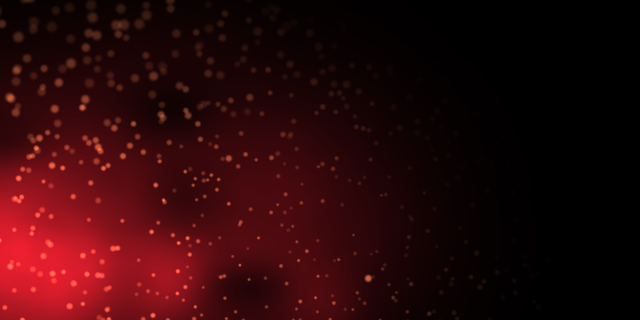
Write a Shadertoy shader that draws this background.

```glsl
// Red smoke glowing from the lower left, fading to black on the right,
// with drifting amber embers. Smoke is a sum of soft blobs shaped by noise;
// embers are jittered grid points whose size and light vary with place.

#define SMOKE_COLOR vec3(1.0, 0.13, 0.20)
#define EMBER_COLOR vec3(1.0, 0.58, 0.34)
#define SMOKE_SCALE 4.2
#define EMBER_CELL 0.056
#define EMBER_LAYERS 2
#define EMBER_DENSITY 0.46
#define EMBER_LIGHT 0.57

float hash(vec2 p) {
    vec3 q = fract(p.xyx * 0.1031);
    q += dot(q, q.yzx + 33.33);
    return fract((q.x + q.y) * q.z);
}

float noise(vec2 p) {
    vec2 i = floor(p), f = fract(p);
    f = f * f * (3.0 - 2.0 * f);
    return mix(mix(hash(i), hash(i + vec2(1, 0)), f.x),
               mix(hash(i + vec2(0, 1)), hash(i + vec2(1, 1)), f.x), f.y);
}

float fbm(vec2 p) {
    float sum = 0.0, gain = 0.53;
    for (int i = 0; i < 4; i++) {
        sum += gain * noise(p);
        p = p * 2.03 + 17.1;
        gain *= 0.5;
    }
    return sum;
}

// Gaussian blob with separate horizontal and vertical radii
float blob(vec2 p, vec2 center, vec2 radius) {
    vec2 d = (p - center) / radius;
    return exp(-dot(d, d));
}

float smoke(vec2 p) {
    // Broad light
    float glow = 0.54 * blob(p, vec2(0.06, 0.20), vec2(0.50, 0.43));
    glow += 0.25 * blob(p, vec2(0.86, 0.28), vec2(0.42, 0.42));
    glow += 0.06 * blob(p, vec2(0.42, 0.76), vec2(0.38, 0.26));

    // Hot cores
    glow += 0.34 * blob(p, vec2(0.24, 0.17), vec2(0.13));
    glow += 0.18 * blob(p, vec2(0.00, 0.31), vec2(0.18));
    glow += 0.27 * blob(p, vec2(0.53, 0.13), vec2(0.12, 0.14));
    glow += 0.26 * blob(p, vec2(0.03, 0.04), vec2(0.20));
    glow += 0.12 * blob(p, vec2(1.00, 0.04), vec2(0.14));

    // Dark hollows
    glow *= 1.0 - 0.60 * blob(p, vec2(0.53, 0.66), vec2(0.14, 0.10));
    glow *= 1.0 - 0.40 * blob(p, vec2(0.57, 0.38), vec2(0.12, 0.13));
    glow *= 1.0 - 0.48 * blob(p, vec2(0.78, 0.10), vec2(0.13, 0.07));
    glow *= 1.0 - 0.45 * blob(p, vec2(0.00, 0.57), vec2(0.14, 0.09));

    return min(glow * mix(0.80, 1.20, fbm(p * SMOKE_SCALE)), 0.94);
}

// Soft disc, never sharper than a pixel
float disc(vec2 p, vec2 center, float radius) {
    float pixel = 1.0 / iResolution.y;
    return 1.0 - smoothstep(radius * 0.35, radius * 1.15 + pixel, length(p - center));
}

float emberRadius(vec2 p) {
    return 0.0045 + 0.0090 * smoothstep(0.35, 0.95, p.y)
         + 0.0030 * smoothstep(0.20, 0.65, abs(p.x - 0.92));
}

float emberLight(vec2 p) {
    float fade = 1.0 - smoothstep(0.60, 1.90, p.x + 0.5 * p.y);
    float ceiling = 1.0 - smoothstep(0.0, 0.16, p.y + 0.35 * p.x - 1.20);
    return fade * ceiling * mix(1.0, 0.42, smoothstep(0.35, 0.95, p.y));
}

float embers(vec2 p) {
    float light = 0.0;
    for (int layer = 0; layer < EMBER_LAYERS; layer++) {
        vec2 seed = vec2(37.0, 71.0) * float(layer + 1);
        vec2 cell = floor(p / EMBER_CELL);
        for (int y = -1; y <= 1; y++)
        for (int x = -1; x <= 1; x++) {
            vec2 id = cell + vec2(x, y);
            vec2 key = id + seed;
            vec2 center = (id + vec2(hash(key), hash(key + 113.0))) * EMBER_CELL;
            float crowd = EMBER_DENSITY * mix(0.4, 1.6, noise(center * 7.0 + seed));
            float present = step(hash(key + 211.0), crowd);
            float size = emberRadius(center) * mix(0.70, 1.20, hash(key + 307.0));
            float power = mix(0.35, 1.1, hash(key + 401.0));
            light += present * power * emberLight(center) * disc(p, center, size);
        }
    }
    // Two nearer sparks
    light += 0.80 * disc(p, vec2(0.715, 0.505), 0.010);
    light += 1.10 * disc(p, vec2(1.151, 0.130), 0.011);
    return light * EMBER_LIGHT;
}

void mainImage(out vec4 fragColor, in vec2 fragCoord) {
    vec2 p = fragCoord / iResolution.y;
    vec3 color = SMOKE_COLOR * smoke(p) + EMBER_COLOR * embers(p);
    fragColor = vec4(min(color, 1.0), 1.0);
}
```
